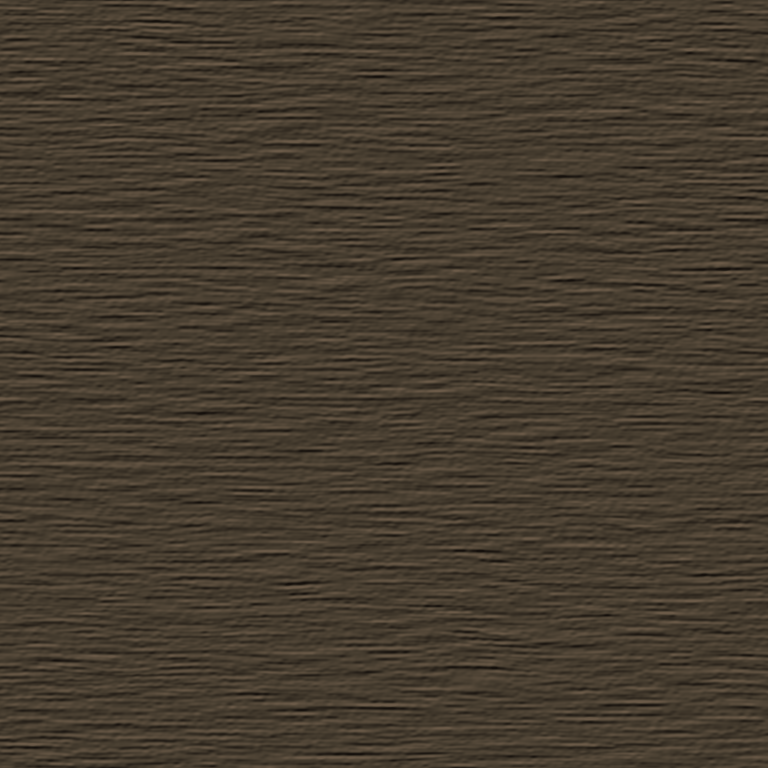
This texture is drawn by a WebGL 1 fragment shader. Its source:

```glsl
precision highp float;
// Dark brown embossed grain: fine, nearly horizontal streaks lit from above.
uniform vec2 u_resolution;

const vec3 SHADOW = vec3(0.178, 0.150, 0.116);
const vec3 BASE = vec3(0.275, 0.238, 0.185);
const vec3 LIGHT = vec3(0.371, 0.315, 0.250);

// Cells per canvas, across and up
const vec2 BROAD_CELLS = vec2(15.0, 176.0);
const vec2 STREAK_CELLS = vec2(24.0, 236.0);
const vec2 GRIT_CELLS = vec2(130.0, 250.0);
const vec3 LAYER_WEIGHTS = vec3(0.36, 0.44, 0.18);

const vec2 WAVE_CELLS = vec2(9.0, 22.0);
const float WAVE_HEIGHT = 0.0024;
const vec2 PATCH_CELLS = vec2(4.0, 9.0);
const float PATCH_DEPTH = 0.08;
const vec2 LIGHT_STEP = vec2(-0.0009, 0.0012);
const float RELIEF_GAIN = 2.4;
const float SHADOW_SKEW = 0.04;
const float MIN_TONE = -2.0;
const float MAX_TONE = 1.5;

float hash(vec2 cell) {
  vec3 h = fract(vec3(cell.xyx) * vec3(0.1031, 0.1030, 0.0973));
  h += dot(h, h.yzx + 33.33);
  return fract((h.x + h.y) * h.z);
}

// One row of smooth noise, shifted so that streak ends do not line up
float rowNoise(float x, float row) {
  x += 7.0 * hash(vec2(row, 71.0));
  float cell = floor(x);
  float blend = smoothstep(0.0, 1.0, x - cell);
  return mix(hash(vec2(cell, row)), hash(vec2(cell + 1.0, row)), blend);
}

// Signed noise from -1 to 1
float noise(vec2 p) {
  float row = floor(p.y);
  float blend = smoothstep(0.0, 1.0, p.y - row);
  return 2.0 * mix(rowNoise(p.x, row), rowNoise(p.x, row + 1.0), blend) - 1.0;
}

float grainHeight(vec2 p) {
  vec3 layers = vec3(
    noise(p * BROAD_CELLS + 11.0),
    noise(p * STREAK_CELLS + 37.0),
    noise(p * GRIT_CELLS + 83.0));
  return dot(layers, LAYER_WEIGHTS);
}

void main() {
  vec2 p = gl_FragCoord.xy / u_resolution.y;

  // Gentle bends in the grain, and patches of deeper or flatter relief
  float depth = 1.0 + PATCH_DEPTH * noise(p * PATCH_CELLS + 5.0);
  p.y += WAVE_HEIGHT * noise(p * WAVE_CELLS + 19.0);

  // Emboss: slope along the light direction
  float slope = grainHeight(p - LIGHT_STEP) - grainHeight(p + LIGHT_STEP);
  float tone = RELIEF_GAIN * depth * slope;
  tone += SHADOW_SKEW * (0.28 - tone * tone);
  tone = clamp(tone, MIN_TONE, MAX_TONE);

  vec3 color = BASE + max(tone, 0.0) * (LIGHT - BASE)
                    + min(tone, 0.0) * (BASE - SHADOW);
  gl_FragColor = vec4(color, 1.0);
}
```
